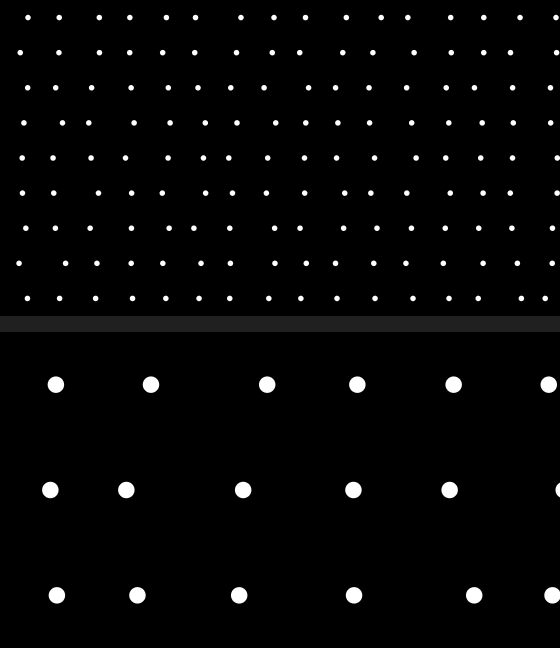
Top: the whole. Bottom: its middle third, enlarged.
Reproduce this pattern procedurally as a Shadertoy shader.

```glsl
const float ROWS = 9.0;
const float DOT_RADIUS = 0.078;   // in cells
const float SHIFT_MIN = 0.51;     // leftmost dot centre within its cell
const float SHIFT_MAX = 0.885;    // rightmost dot centre within its cell
const vec3 BACKGROUND = vec3(0.0);
const vec3 DOT_COLOR = vec3(1.0);

float hash(vec2 p) {
    vec3 q = fract(vec3(p.xyx) * 0.1031);
    q += dot(q, q.yzx + 33.33);
    return fract((q.x + q.y) * q.z);
}

void mainImage(out vec4 fragColor, in vec2 fragCoord) {
    // Square cells, sixteen across on a 16:9 canvas
    float pixel = ROWS / iResolution.y;
    vec2 grid = fragCoord * pixel;
    vec2 cell = floor(grid);

    // Each dot stays on its row and slides sideways at random
    float shift = mix(SHIFT_MIN, SHIFT_MAX, hash(cell + 7.0));
    float dist = length(fract(grid) - vec2(shift, 0.5)) - DOT_RADIUS;

    // Edge smoothed over about one pixel
    float coverage = clamp(0.5 - dist / pixel, 0.0, 1.0);
    fragColor = vec4(mix(BACKGROUND, DOT_COLOR, coverage), 1.0);
}
```
